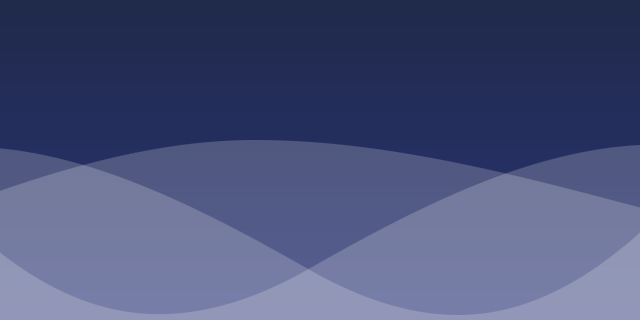
Reproduce this background procedurally as a Shadertoy shader.

```glsl
const vec3 SKY_TOP = vec3(0.125, 0.163, 0.293);
const vec3 SKY_BOTTOM = vec3(0.165, 0.207, 0.468);
const vec3 WAVE_COLOR = vec3(1.0);
const float WAVE_OPACITY = 0.2;
const vec2 CANVAS = vec2(2.0, 1.0);

// Wave knots: x, height, slope
const vec3 HILL_LEFT = vec3(0.0, 0.4036, 0.347);
const vec3 HILL_CREST = vec3(0.797, 0.5625, 0.0);
const vec3 HILL_RIGHT = vec3(2.0, 0.3516, -0.265);

const vec3 FALL_LEFT = vec3(0.0, 0.5365, -0.098);
const vec3 FALL_MIDDLE = vec3(0.9635, 0.1589, -0.57);
const vec3 FALL_TROUGH = vec3(1.432, 0.0156, 0.0);
const vec3 FALL_RIGHT = vec3(2.0, 0.2734, 0.9);

const vec3 RISE_LEFT = vec3(0.0, 0.2109, -0.78);
const vec3 RISE_TROUGH = vec3(0.4948, 0.0182, 0.0);
const vec3 RISE_MIDDLE = vec3(0.9635, 0.1589, 0.57);
const vec3 RISE_RIGHT = vec3(2.0, 0.5469, 0.05);

// Cubic Hermite curve between two knots
float hermite(vec3 a, vec3 b, float x) {
    float span = b.x - a.x;
    float t = clamp((x - a.x) / span, 0.0, 1.0);
    float s = 1.0 - t;
    float ease = t * t * (3.0 - 2.0 * t);
    return mix(a.y, b.y, ease) + span * t * s * (s * a.z - t * b.z);
}

float hillHeight(float x) {
    return x < HILL_CREST.x ? hermite(HILL_LEFT, HILL_CREST, x)
                            : hermite(HILL_CREST, HILL_RIGHT, x);
}

float fallHeight(float x) {
    if (x < FALL_MIDDLE.x) return hermite(FALL_LEFT, FALL_MIDDLE, x);
    return x < FALL_TROUGH.x ? hermite(FALL_MIDDLE, FALL_TROUGH, x)
                             : hermite(FALL_TROUGH, FALL_RIGHT, x);
}

float riseHeight(float x) {
    if (x < RISE_TROUGH.x) return hermite(RISE_LEFT, RISE_TROUGH, x);
    return x < RISE_MIDDLE.x ? hermite(RISE_TROUGH, RISE_MIDDLE, x)
                             : hermite(RISE_MIDDLE, RISE_RIGHT, x);
}

void mainImage(out vec4 fragColor, in vec2 fragCoord) {
    vec2 p = fragCoord / iResolution.xy * CANVAS;
    vec3 color = mix(SKY_BOTTOM, SKY_TOP, p.y);

    // Antialiased coverage of the three waves
    vec3 depth = vec3(hillHeight(p.x), fallHeight(p.x), riseHeight(p.x)) - p.y;
    vec3 coverage = clamp(depth / fwidth(depth) + 0.5, 0.0, 1.0);

    // Translucent layers brighten where they overlap
    for (int i = 0; i < 3; i++) {
        color = mix(color, WAVE_COLOR, WAVE_OPACITY * coverage[i]);
    }
    fragColor = vec4(color, 1.0);
}
```
